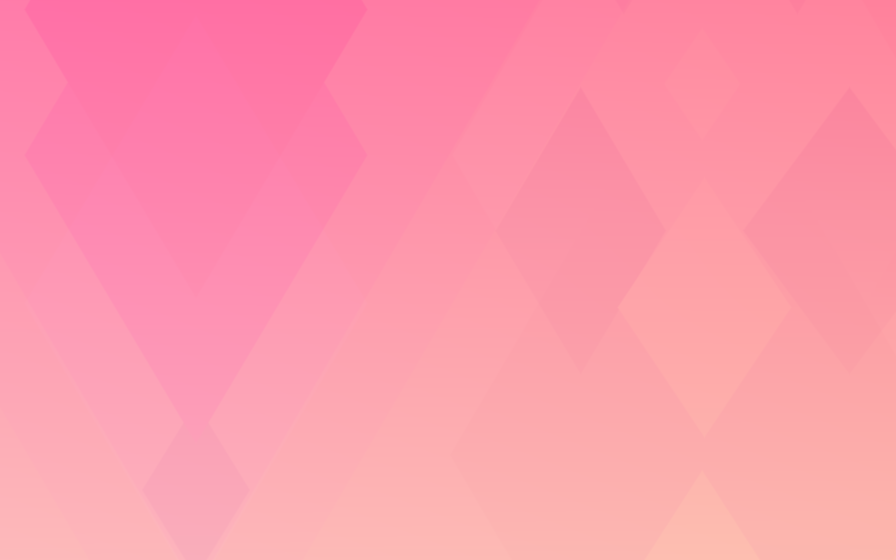
Reproduce this background procedurally as a WebGL 2 fragment shader.

```glsl
#version 300 es
precision highp float;
// Soft pink-to-peach gradient layered with large translucent diamonds.
uniform vec2 u_resolution;
out vec4 outColor;

const float SOFTNESS = 0.0022;

// Four-corner colour blend over the unit square
vec3 cornerGradient(vec2 uv, vec3 topLeft, vec3 topRight, vec3 lowLeft, vec3 lowRight) {
  return mix(mix(lowLeft, lowRight, uv.x), mix(topLeft, topRight, uv.x), uv.y);
}

// Smooth coverage of a diamond with the given half width and half height
float diamond(vec2 p, vec2 center, vec2 halfSize) {
  vec2 q = abs(p - center);
  float scale = halfSize.x * halfSize.y / length(halfSize);
  float d = (q.x / halfSize.x + q.y / halfSize.y - 1.0) * scale;
  return 1.0 - smoothstep(-SOFTNESS, SOFTNESS, d);
}

// Downward wedge: the lower tip of a very large diamond
float wedge(vec2 p, vec2 tip) {
  vec2 halfSize = vec2(1.166, 2.0);
  return diamond(p, tip + vec2(0.0, halfSize.y), halfSize);
}

// Left group: merged upper diamonds inside two nested wedges
vec3 leftTint(vec2 p, float axis) {
  vec2 size = vec2(0.306, 0.515);
  float upper = diamond(p, vec2(axis, 0.983), size);
  float middle = diamond(p, vec2(axis, 0.723), size);
  float lower = diamond(p, vec2(axis, 0.458), size);
  float foot = diamond(p, vec2(axis, 0.125), vec2(0.096, 0.156));
  vec3 tint = vec3(0.0, -0.036, 0.0) * max(upper, middle);
  tint += vec3(0.0, -0.011, -0.01) * upper;
  tint += vec3(0.0, 0.004, 0.011) * lower;
  tint += vec3(0.0, -0.016, 0.002) * wedge(p, vec2(axis, -0.052));
  tint += vec3(0.0, -0.01, 0.003) * wedge(p, vec2(axis, -0.327));
  tint += vec3(-0.012, -0.024, -0.006) * foot * (1.0 - middle);
  return tint;
}

// Right group: broad pale diamonds, dark side diamonds, bright center column
vec3 rightTint(vec2 p, float axis) {
  vec3 peach = vec3(0.006, 0.026, 0.002);
  vec3 dusk = vec3(-0.013, -0.031, -0.01);
  float high = diamond(p, vec2(axis, 0.723), vec2(0.446, 0.77));
  float low = diamond(p, vec2(axis, 0.1875), vec2(0.45, 0.77));
  vec3 tint = vec3(0.0, 0.012, 0.006) * high * smoothstep(0.4, 0.7, p.y);
  tint += vec3(-0.004, -0.01, -0.007) * low * (1.0 - smoothstep(0.35, 0.7, p.y));

  float bright = diamond(p, vec2(axis + 0.004, 0.451), vec2(0.155, 0.232));
  float sides = max(diamond(p, vec2(1.037, 0.588), vec2(0.152, 0.256)),
                    diamond(p, vec2(1.517, 0.588), vec2(0.19, 0.256)));
  tint += dusk * sides * (1.0 - bright) * mix(0.5, 1.0, smoothstep(0.33, 0.84, p.y));
  tint += peach * bright * mix(0.9, 0.45, smoothstep(0.4, 0.67, p.y));
  tint += peach * 0.5 * diamond(p, vec2(axis, 0.85), vec2(0.068, 0.1));
  tint += peach * diamond(p, vec2(axis, 0.0), vec2(0.103, 0.16));

  // Small dark tips along the top edge
  for (int i = 0; i < 2; i++) {
    float side = float(i) * 2.0 - 1.0;
    vec2 tip = vec2(axis + 0.015 + side * 0.155, 1.0);
    tint += dusk * 0.6 * diamond(p, tip, vec2(0.015, 0.025));
  }
  return tint;
}

void main() {
  vec2 uv = gl_FragCoord.xy / u_resolution;
  vec2 p = gl_FragCoord.xy / u_resolution.y;
  vec3 color = cornerGradient(uv,
    vec3(1.0, 0.51, 0.66), vec3(1.0, 0.505, 0.61),
    vec3(0.99, 0.728, 0.732), vec3(0.99, 0.73, 0.687));
  color += leftTint(p, 0.35) + rightTint(p, 1.254);
  outColor = vec4(clamp(color, 0.0, 1.0), 1.0);
}
```
